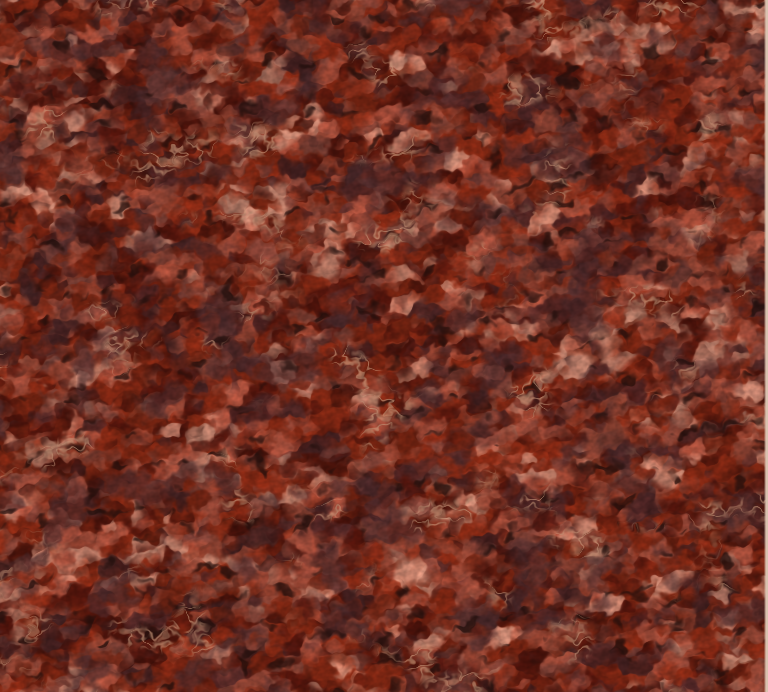
Reproduce this texture procedurally as a WebGL 2 fragment shader.

```glsl
#version 300 es
precision highp float;

uniform vec2 u_resolution;
out vec4 fragColor;

vec3 hash3(vec2 p) {
    vec3 q = fract(p.xyx * vec3(0.1031, 0.1030, 0.0973));
    q += dot(q, q.yxz + 33.33);
    return fract((q.xxy + q.yzz) * q.zyx);
}

float cornerSlope(vec2 corner, vec2 offset) {
    float angle = 6.2832 * hash3(corner + 57.0).x;
    return dot(vec2(cos(angle), sin(angle)), offset);
}

// Gradient noise, roughly -0.7 to 0.7
float gradientNoise(vec2 p) {
    vec2 i = floor(p), f = fract(p);
    vec2 u = f * f * f * (f * (f * 6.0 - 15.0) + 10.0);
    vec2 e = vec2(1.0, 0.0);
    float low = mix(cornerSlope(i, f), cornerSlope(i + e.xy, f - e.xy), u.x);
    float high = mix(cornerSlope(i + e.yx, f - e.yx), cornerSlope(i + e.xx, f - e.xx), u.x);
    return mix(low, high, u.y);
}

float fractalNoise(vec2 p, int octaves) {
    float sum = 0.0, amplitude = 1.0;
    for (int i = 0; i < octaves; i++) {
        sum += amplitude * gradientNoise(p);
        p = p * 2.03 + 17.3;
        amplitude *= 0.5;
    }
    return sum;
}

vec2 rotate(vec2 p, float angle) {
    float c = cos(angle), s = sin(angle);
    return vec2(c * p.x + s * p.y, c * p.y - s * p.x);
}

// Mineral colours ordered from dark to pale
vec3 mineralColor(float tone) {
    vec3 color = vec3(0.27, 0.125, 0.125);
    color = mix(color, vec3(0.29, 0.07, 0.04), smoothstep(0.10, 0.14, tone));
    color = mix(color, vec3(0.48, 0.145, 0.07), smoothstep(0.30, 0.34, tone));
    color = mix(color, vec3(0.47, 0.24, 0.20), smoothstep(0.62, 0.66, tone));
    color = mix(color, vec3(0.60, 0.28, 0.21), smoothstep(0.73, 0.77, tone));
    return mix(color, vec3(0.74, 0.50, 0.42), smoothstep(0.92, 0.96, tone));
}

// Soft-edged cells, each holding one mineral
vec3 grains(vec2 p, float patchTone, float sharpness) {
    vec2 cell = floor(p);
    vec3 sum = vec3(0.0);
    float total = 0.0;
    for (int y = -1; y <= 1; y++) {
        for (int x = -1; x <= 1; x++) {
            vec2 id = cell + vec2(x, y);
            vec3 seed = hash3(id);
            float weight = exp(-sharpness * distance(p, id + seed.xy));
            float tone = clamp(seed.z + patchTone, 0.0, 1.0);
            float shade = 0.84 + 0.32 * hash3(id + 91.0).x;
            sum += weight * shade * mineralColor(tone);
            total += weight;
        }
    }
    return sum / total;
}

// Thin lines along the zero crossings of noise
float filaments(vec2 p, float width) {
    return 1.0 - smoothstep(0.0, width, abs(fractalNoise(p, 2)));
}

void main() {
    vec2 uv = gl_FragCoord.xy / u_resolution.y;
    vec2 p = rotate(uv, 0.2) + 3.0;

    // Ragged grain outlines
    vec2 ragged = vec2(fractalNoise(p * 48.0, 2), fractalNoise(p * 48.0 + 71.0, 2));
    vec2 q = p + 0.011 * ragged;

    // Broad mineral patches and two grain sizes
    float patchTone = 0.30 * fractalNoise(p * vec2(7.0, 10.0), 2);
    vec3 coarse = grains(q * vec2(27.0, 39.0), patchTone, 20.0);
    vec3 fine = grains(q * vec2(50.0, 74.0) + 40.0, patchTone, 13.0);
    float fineShare = smoothstep(-0.25, 0.35, gradientNoise(p * 30.0 + 9.0));
    vec3 color = mix(coarse, fine, 0.15 + 0.6 * fineShare);

    // Violet grey clusters
    float violet = smoothstep(0.14, 0.42, fractalNoise(q * vec2(11.0, 14.0) + 23.0, 3));
    color = mix(color, vec3(0.28, 0.16, 0.17), 0.6 * violet);

    // Dark pits and crevices
    float pits = smoothstep(0.28, 0.58, fractalNoise(q * vec2(24.0, 38.0) + 61.0, 2));
    color = mix(color, vec3(0.13, 0.055, 0.045), 0.75 * pits);

    // Pale crystals and threads gathered in small groups
    float group = smoothstep(0.18, 0.48, fractalNoise(p * vec2(9.0, 12.0) + 37.0, 2));
    float thread = filaments(q * vec2(30.0, 46.0) + 13.0, 0.15);
    float crystal = smoothstep(0.15, 0.4, gradientNoise(q * vec2(38.0, 52.0) + 29.0));
    color = mix(color, vec3(0.74, 0.56, 0.45), group * max(0.65 * thread, 0.5 * crystal));

    // Mottling inside the grains
    color *= 1.0 + 0.22 * fractalNoise(p * vec2(85.0, 105.0), 2);

    // Pale margin along the right side
    float side = gl_FragCoord.x / u_resolution.x;
    color = mix(color, vec3(0.86, 0.76, 0.69), smoothstep(0.994, 0.998, side));
    fragColor = vec4(clamp(color, 0.0, 1.0), 1.0);
}
```
